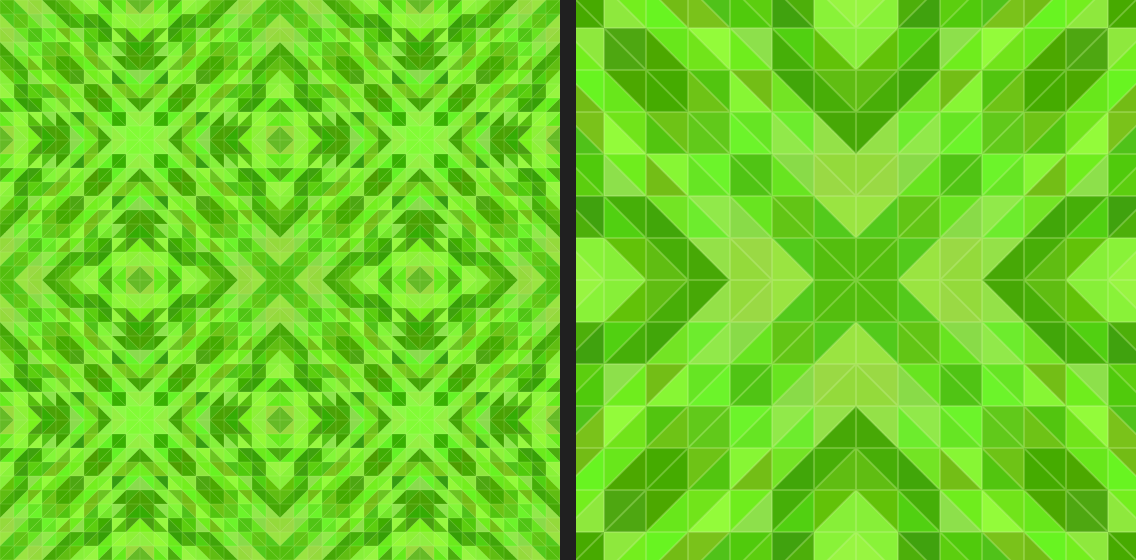
Left, the full canvas; right, a detail of the centre.
This pattern is drawn by a Shadertoy shader. Its source:

```glsl
// Mirrored kaleidoscope of green triangles on a 40 by 40 grid, repeating twice each way.

// Palette index at four stations along each diagonal band, from dark cross to light cross.
const ivec4 BAND_TONES[10] = ivec4[10](
    ivec4(1, 3, 0, 4), ivec4(5, 3, 3, 4), ivec4(5, 3, 2, 0), ivec4(0, 1, 4, 3),
    ivec4(1, 1, 0, 5), ivec4(4, 0, 1, 0), ivec4(4, 3, 1, 0), ivec4(0, 4, 4, 3),
    ivec4(3, 5, 5, 4), ivec4(2, 2, 2, 2));

const vec3 GREENS[6] = vec3[6](
    vec3(0.26, 0.65, 0.03), vec3(0.34, 0.78, 0.07), vec3(0.44, 0.76, 0.11),
    vec3(0.43, 0.92, 0.14), vec3(0.55, 0.95, 0.24), vec3(0.56, 0.88, 0.27));

vec3 hash33(vec3 p) {
    p = fract(p * vec3(0.1031, 0.1030, 0.0973));
    p += dot(p, p.yxz + 33.33);
    return fract((p.xxy + p.yxx) * p.zyx);
}

vec3 triangleColour(vec2 cell, float upper) {
    float band = clamp(cell.x - cell.y - upper, 0.0, 9.0);
    float along = (2.0 * cell.y + upper) / max(18.0 - 2.0 * band, 1.0);
    vec3 rnd = hash33(vec3(cell, upper) + 7.0);
    vec3 rnd2 = hash33(vec3(cell, upper) + 41.0);

    // Pick the nearest station with a ragged boundary
    int station = clamp(int(along * 3.0 + 0.5 + (rnd.x - 0.5) * 0.9), 0, 3);
    int tone = BAND_TONES[int(band)][station];

    // Stray tones away from the mirror axes
    if (along > 0.12 && along < 0.88 && band < 8.0 && rnd.y < 0.3)
        tone = int(rnd.z * 5.99);

    return GREENS[tone] + (rnd2 - 0.5) * vec3(0.10, 0.08, 0.08);
}

vec3 mosaic(vec2 p) {
    // Fold into one 10 by 10 block, then across its diagonal
    vec2 q = abs(mod(p + 10.0, 20.0) - 10.0);
    if (q.x < q.y) q = q.yx;
    vec2 cell = min(floor(q), 9.0);
    vec2 f = q - cell;
    vec3 colour = triangleColour(cell, step(f.x, f.y));

    // Pale hairlines along every triangle edge
    vec2 side = min(f, 1.0 - f);
    float edge = min(min(side.x, side.y), abs(f.x - f.y) * 0.7071);
    float line = 1.0 - smoothstep(0.012, 0.03, edge);
    return mix(colour, vec3(0.80, 0.95, 0.60), 0.35 * line);
}

void mainImage(out vec4 fragColor, in vec2 fragCoord) {
    // Average a 4 by 4 grid of samples for smooth edges
    vec3 sum = vec3(0.0);
    for (int i = 0; i < 16; i++) {
        vec2 offset = (vec2(i % 4, i / 4) + 0.5) / 4.0 - 0.5;
        sum += mosaic((fragCoord + offset) / iResolution.xy * 40.0);
    }
    fragColor = vec4(sum / 16.0, 1.0);
}
```
